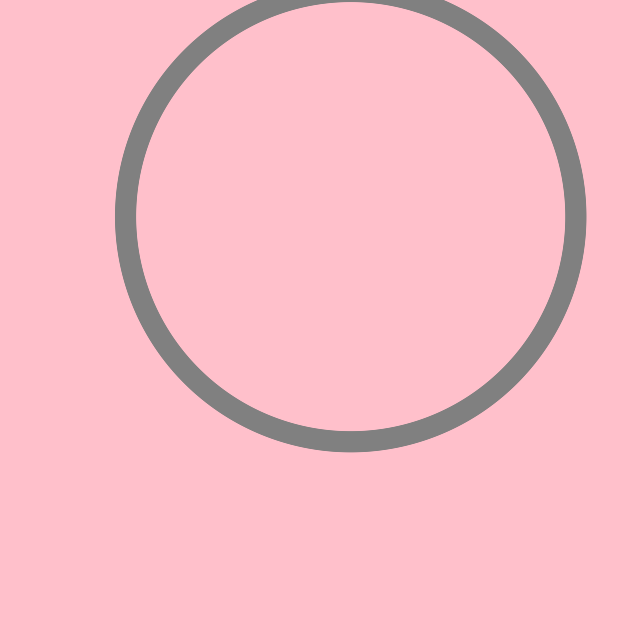
Write a three.js fragment shader that draws this background.

```glsl
varying vec2 vUv;

// Signed distance to a ring band
float ringDistance(vec2 point, vec2 center, float radius, float halfWidth) {
  return abs(length(point - center) - radius) - halfWidth;
}

void main() {
  vec3 pink = vec3(1.0, 0.753, 0.796);
  vec3 gray = vec3(0.502);

  // Large ring, cut off by the top edge
  float ring = ringDistance(vUv, vec2(0.548, 0.6615), 0.3518, 0.0166);
  float coverage = 1.0 - smoothstep(-0.0008, 0.0008, ring);

  gl_FragColor = vec4(mix(pink, gray, coverage), 1.0);
}
```
